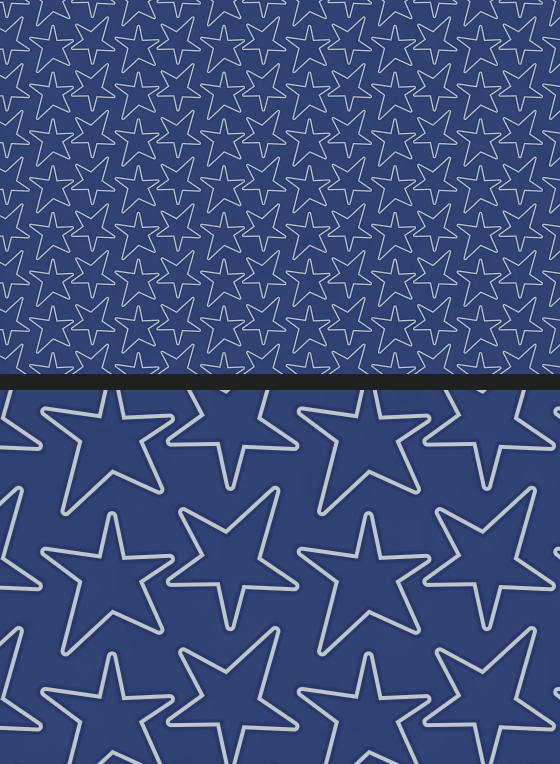
Top: the whole. Bottom: its middle third, enlarged.
Give the GLSL for this pattern, as a Shadertoy shader.

```glsl
// Outlined, slightly lopsided five-pointed stars in two alternating columns on navy.
// Each star is a rounded polygon distance field, repeated on a grid and stroked
// with a thin pale line; a faint dark fringe and soft mottling give a printed feel.

const float CANVAS_HEIGHT = 768.0;              // star units per canvas height
const vec2  PITCH = vec2(175.6, 96.0);          // repeat size: 8 rows down
const vec2  CENTER_UPRIGHT = vec2(459.0, 385.0);
const vec2  CENTER_TILTED  = vec2(541.0, 394.0);
const float CORNER_RADIUS = 2.2;
const float HALF_LINE = 1.35;
const float FRINGE_WIDTH = 2.5;
const float MOTTLE = 0.012;

const vec3 NAVY   = vec3(0.190, 0.257, 0.452);
const vec3 FRINGE = vec3(0.160, 0.220, 0.420);
const vec3 PALE   = vec3(0.740, 0.775, 0.805);

// Tips alternate with inner corners, clockwise, relative to the star center.
const int CORNERS = 10;
const vec2 UPRIGHT_STAR[CORNERS] = vec2[CORNERS](
    vec2(1.0, 40.5),    vec2(7.4, 9.8),
    vec2(40.5, 11.3),   vec2(18.3, -3.5),
    vec2(33.3, -37.0),  vec2(1.0, -22.3),
    vec2(-30.7, -51.8), vec2(-18.3, -3.5),
    vec2(-44.6, 16.2),  vec2(-5.7, 10.6));
const vec2 TILTED_STAR[CORNERS] = vec2[CORNERS](
    vec2(30.7, 48.9),   vec2(17.3, 1.8),
    vec2(43.7, -16.2),  vec2(7.7, -14.6),
    vec2(0.0, -43.5),   vec2(-6.7, -12.7),
    vec2(-40.6, -13.2), vec2(-16.4, 4.3),
    vec2(-32.2, 34.3),  vec2(-2.6, 18.3));

float hash(vec2 p) {
    return fract(sin(dot(p, vec2(127.1, 311.7))) * 43758.5453);
}

float valueNoise(vec2 p) {
    vec2 i = floor(p), f = fract(p);
    f = f * f * (3.0 - 2.0 * f);
    return mix(mix(hash(i), hash(i + vec2(1.0, 0.0)), f.x),
               mix(hash(i + vec2(0.0, 1.0)), hash(i + vec2(1.0, 1.0)), f.x), f.y);
}

// Signed distance to a polygon, negative inside.
float polygonDistance(vec2 p, vec2 corners[CORNERS]) {
    float nearest = 1e9, side = 1.0;
    for (int i = 0; i < CORNERS; i++) {
        vec2 a = corners[i];
        vec2 b = corners[(i + 1) % CORNERS];
        vec2 edge = b - a, w = p - a;
        vec2 gap = w - edge * clamp(dot(w, edge) / dot(edge, edge), 0.0, 1.0);
        nearest = min(nearest, dot(gap, gap));
        bvec3 crossing = bvec3(p.y >= a.y, p.y < b.y, edge.x * w.y > edge.y * w.x);
        if (all(crossing) || all(not(crossing))) side = -side;
    }
    return side * sqrt(nearest);
}

// Distance to the outline of the nearest repeat of one star.
float outlineDistance(vec2 p, vec2 center, vec2 corners[CORNERS]) {
    vec2 q = p - center;
    q -= PITCH * floor(q / PITCH + 0.5);
    float d = 1e9;
    // Stars are taller than a row, so include the rows above and below.
    for (int row = -1; row <= 1; row++) {
        vec2 local = q + vec2(0.0, float(row) * PITCH.y);
        d = min(d, abs(polygonDistance(local, corners) - CORNER_RADIUS));
    }
    return d;
}

void mainImage(out vec4 fragColor, in vec2 fragCoord) {
    float pixel = CANVAS_HEIGHT / iResolution.y;
    vec2 p = fragCoord * pixel;

    float d = min(outlineDistance(p, CENTER_UPRIGHT, UPRIGHT_STAR),
                  outlineDistance(p, CENTER_TILTED, TILTED_STAR));

    // Ground with soft mottling
    float mottle = valueNoise(p / 34.0) + 0.5 * valueNoise(p / 13.0) - 0.75;
    vec3 color = NAVY + MOTTLE * mottle;

    // Dark fringe, then the pale line
    float fringe = 1.0 - smoothstep(-1.0, 1.0, d - HALF_LINE - FRINGE_WIDTH);
    color = mix(color, FRINGE, fringe);
    float line = clamp((HALF_LINE - d) / pixel + 0.5, 0.0, 1.0);
    color = mix(color, PALE, line);

    fragColor = vec4(color, 1.0);
}
```
